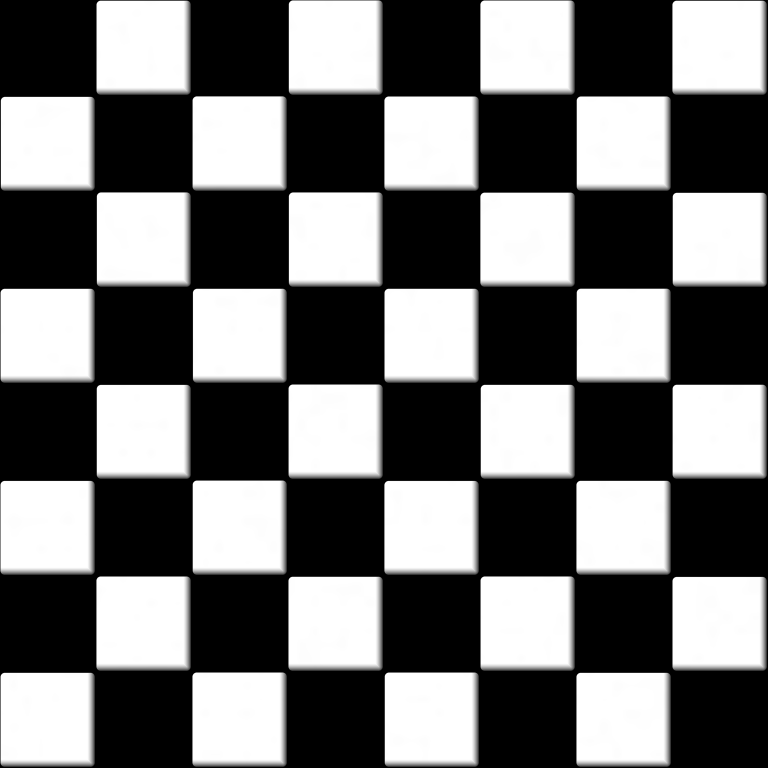
Give the GLSL for this pattern, as a Shadertoy shader.

```glsl
// Checkerboard of black squares and raised white tiles with rounded corners.
// Each tile is a rounded-box distance field; a second box, open to the upper
// left, shades a soft bevel along the right and bottom edges.

const float CELLS = 8.0;            // squares across and down
const vec2 TILE_MIN = vec2(0.004, 0.012);  // tile extent within a square
const vec2 TILE_MAX = vec2(0.988, 0.996);
const float CORNER_RADIUS = 0.045;
const float EDGE_SOFTNESS = 0.014;
const float BEVEL_WIDTH = 0.080;
const float BEVEL_CURVE = 1.5;
const float BEVEL_DARK = 0.20;      // brightness at the outer bevel rim
const float EDGE_JITTER = 0.006;    // uneven cut of the left and top edges
const float MOTTLE = 0.008;         // faint unevenness of the white
const float MOTTLE_SCALE = 7.0;
const vec3 BLACK = vec3(0.0);
const vec3 WHITE = vec3(1.0);

float hash(vec2 p) {
    vec3 q = fract(p.xyx * vec3(0.1031, 0.1030, 0.0973));
    q += dot(q, q.yzx + 33.33);
    return fract((q.x + q.y) * q.z);
}

float valueNoise(vec2 p) {
    vec2 i = floor(p);
    vec2 f = fract(p);
    f = f * f * (3.0 - 2.0 * f);
    float low = mix(hash(i), hash(i + vec2(1.0, 0.0)), f.x);
    float high = mix(hash(i + vec2(0.0, 1.0)), hash(i + 1.0), f.x);
    return mix(low, high, f.y);
}

// Signed distance to a rounded box given by two opposite corners
float roundedBox(vec2 p, vec2 lo, vec2 hi, float radius) {
    vec2 d = abs(p - 0.5 * (lo + hi)) - 0.5 * (hi - lo) + radius;
    return length(max(d, 0.0)) + min(max(d.x, d.y), 0.0) - radius;
}

void mainImage(out vec4 fragColor, in vec2 fragCoord) {
    vec2 p = fragCoord / iResolution.xy * CELLS;
    vec2 cell = mod(floor(p), CELLS);
    vec2 local = fract(p);
    float pixel = CELLS / min(iResolution.x, iResolution.y);

    // Tile outline, with a slight difference from tile to tile
    vec2 jitter = EDGE_JITTER * vec2(hash(cell + 3.0), -hash(cell + 17.0));
    vec2 lo = TILE_MIN + vec2(jitter.x, 0.0);
    vec2 hi = TILE_MAX + vec2(0.0, jitter.y);
    float outline = roundedBox(local, lo, hi, CORNER_RADIUS);
    float soft = max(pixel, EDGE_SOFTNESS);
    float coverage = 1.0 - smoothstep(-0.5 * soft, 0.5 * soft, outline);

    // Bevel on the right and bottom edges only
    vec2 openLo = vec2(lo.x - 1.0, lo.y);
    vec2 openHi = vec2(hi.x, hi.y + 1.0);
    float depth = -roundedBox(local, openLo, openHi, CORNER_RADIUS);
    float ramp = clamp(depth / BEVEL_WIDTH, 0.0, 1.0);
    float shade = mix(1.0, BEVEL_DARK, pow(1.0 - ramp, BEVEL_CURVE));

    // Faint mottling of the white surface
    float noise = valueNoise(local * MOTTLE_SCALE + cell * 19.0);
    shade *= 1.0 - MOTTLE * smoothstep(0.6, 1.0, noise);

    // White tiles on squares of even parity
    float isWhite = 1.0 - mod(cell.x + cell.y, 2.0);
    fragColor = vec4(mix(BLACK, WHITE * shade, coverage * isWhite), 1.0);
}
```
